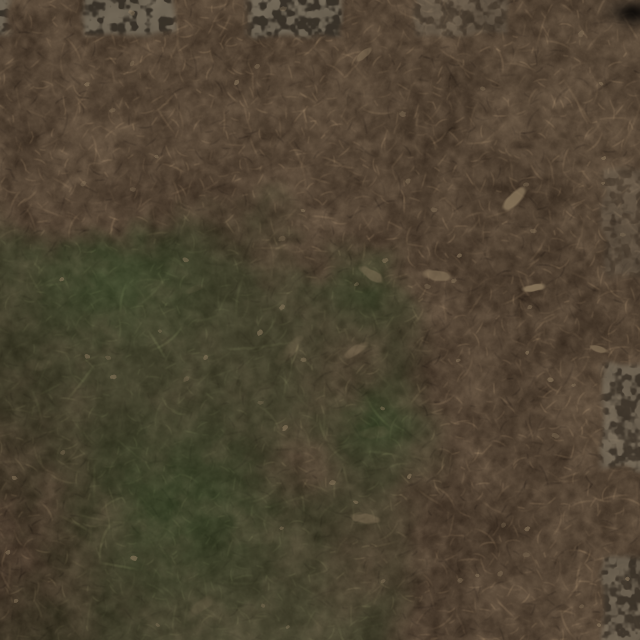
A three.js fragment shader for this texture:

```glsl
// Worn lawn: a mossy grass patch in dry straw-covered soil, edged by pitted stones.
varying vec2 vUv;

const vec3 SOIL_DARK = vec3(0.235, 0.185, 0.138);
const vec3 SOIL_LIGHT = vec3(0.420, 0.350, 0.275);
const vec3 GRASS_DARK = vec3(0.200, 0.190, 0.125);
const vec3 GRASS_LIGHT = vec3(0.325, 0.312, 0.225);
const vec3 LUSH_TINT = vec3(-0.030, 0.012, -0.012);
const vec3 STRAW = vec3(0.165, 0.140, 0.105);
const vec3 BLADE = vec3(0.095, 0.105, 0.070);
const vec3 CHIP = vec3(0.560, 0.485, 0.375);
const vec3 STONE_PIT = vec3(0.215, 0.190, 0.155);
const vec3 STONE_FACE = vec3(0.500, 0.460, 0.390);
const vec2 GRASS_EDGE = vec2(0.67, 0.62);  // right and upper limits
const float STONE_PITCH_X = 0.26;
const float STONE_PITCH_Y = 0.30;
const float PI = 3.14159;

vec3 hash3(vec2 p) {
  vec3 q = fract(p.xyx * vec3(0.1031, 0.1030, 0.0973));
  q += dot(q, q.yxz + 33.33);
  return fract((q.xxy + q.yzz) * q.zyx);
}

float noise(vec2 p) {
  vec2 i = floor(p), f = fract(p);
  f = f * f * (3.0 - 2.0 * f);
  float low = mix(hash3(i).x, hash3(i + vec2(1.0, 0.0)).x, f.x);
  float high = mix(hash3(i + vec2(0.0, 1.0)).x, hash3(i + 1.0).x, f.x);
  return mix(low, high, f.y);
}

float fbm(vec2 p) {
  float sum = 0.0, gain = 0.5;
  for (int i = 0; i < 4; i++) {
    sum += gain * noise(p);
    p = mat2(1.6, 1.2, -1.2, 1.6) * p + 7.3;
    gain *= 0.5;
  }
  return sum / 0.9375;
}

float blob(vec2 p, vec2 centre, vec2 radius) {
  vec2 d = (p - centre) / radius;
  return exp(-dot(d, d));
}

// Curved fibres, one per cell, with a random light or dark tone.
float fibres(vec2 p, float cells, float width, float seed) {
  p *= cells;
  float sum = 0.0;
  for (int y = -1; y <= 1; y++) {
    for (int x = -1; x <= 1; x++) {
      vec2 cell = floor(p) + vec2(float(x), float(y));
      vec3 h = hash3(cell + seed), k = hash3(cell + seed + 61.7);
      vec2 d = p - cell - h.xy;
      float a = h.z * PI;
      d = mat2(cos(a), -sin(a), sin(a), cos(a)) * d;
      d.y += (k.x - 0.5) * 0.8 * d.x * d.x;
      float halfLength = mix(0.35, 0.95, k.y);
      float cover = 1.0 - smoothstep(0.0, width, abs(d.y));
      cover *= 1.0 - smoothstep(0.4 * halfLength, halfLength, abs(d.x));
      sum += cover * mix(-0.6, 1.0, k.z);
    }
  }
  return sum;
}

// Sparse oval flakes lying mostly level; size is in cells.
float flakes(vec2 p, float cells, vec2 size, float chance, float seed) {
  p *= cells;
  vec2 cell = floor(p);
  vec3 h = hash3(cell + seed), k = hash3(cell + seed + 23.1);
  vec2 d = p - cell - mix(vec2(0.3), vec2(0.7), h.xy);
  float a = (k.x - 0.35) * 1.5;
  d = mat2(cos(a), -sin(a), sin(a), cos(a)) * d;
  d /= size * mix(0.6, 1.1, k.y);
  float ragged = 0.35 * (noise(p * 14.0) - 0.5);
  return step(h.z, chance) * (1.0 - smoothstep(0.65, 1.1, length(d) + ragged)) * mix(0.5, 1.0, k.z);
}

float slab(vec2 d, vec2 halfSize) {
  vec2 inside = 1.0 - smoothstep(halfSize - 0.007, halfSize + 0.007, abs(d));
  return inside.x * inside.y;
}

// Stones repeat along the top and right borders.
float stones(vec2 p) {
  vec2 q = p + 0.012 * (vec2(noise(p * 40.0), noise(p * 40.0 + 9.0)) - 0.5);
  float column = floor((q.x - 0.07) / STONE_PITCH_X);
  float row = floor((q.y + 0.10) / STONE_PITCH_Y);
  float x = mod(q.x - 0.07, STONE_PITCH_X) - 0.5 * STONE_PITCH_X;
  float y = mod(q.y + 0.10, STONE_PITCH_Y) - 0.5 * STONE_PITCH_Y;
  float top = slab(vec2(x, q.y - 1.0), vec2(0.072, 0.055)) * (column > 1.5 ? 0.45 : 0.95);
  float right = slab(vec2(q.x - 1.0, y), vec2(0.058, 0.083)) * (row > 1.5 ? 0.35 : 0.75);
  return max(top * step(q.x, 0.85), right * step(q.y, 0.8));
}

void main() {
  vec2 p = vUv;
  float broad = fbm(p * 6.0), clump = fbm(p * 24.0 + 3.0), grain = fbm(p * 75.0 + 11.0);

  // Grass cover with bare patches worn through it
  vec2 edge = GRASS_EDGE - p + 0.26 * (vec2(broad, fbm(p * 7.0 + 40.0)) - 0.5);
  float grass = smoothstep(-0.06, 0.08, edge.x) * smoothstep(-0.04, 0.06, edge.y);
  float bare = blob(p, vec2(0.0, 0.16), vec2(0.14, 0.20)) + 0.7 * blob(p, vec2(0.55, 0.42), vec2(0.07));
  bare += 0.8 * blob(p, vec2(0.47, 0.27), vec2(0.06)) + 0.6 * blob(p, vec2(0.57, 0.13), vec2(0.08));
  grass *= 1.0 - clamp(bare + 0.7 * (clump - 0.5), 0.0, 1.0);
  float lush = blob(p, vec2(0.18, 0.56), vec2(0.14, 0.09)) + blob(p, vec2(0.28, 0.21), vec2(0.14, 0.12));
  lush += blob(p, vec2(0.59, 0.58), vec2(0.07)) + blob(p, vec2(0.59, 0.35), vec2(0.07, 0.06));

  // Ground tone and fibres
  float tone = 0.5 + 0.5 * (broad - 0.5) + 0.65 * (clump - 0.5) + 0.85 * (grain - 0.5);
  tone -= 0.35 * blob(p, vec2(0.0, 0.12), vec2(0.16, 0.22));
  vec3 soil = mix(SOIL_DARK, SOIL_LIGHT, tone);
  vec3 turf = mix(GRASS_DARK, GRASS_LIGHT, tone) + LUSH_TINT * lush;
  float litter = 0.45 * fibres(p, 62.0, 0.17, 5.0) + 0.40 * fibres(p, 32.0, 0.10, 19.0);
  float blades = max(fibres(p, 15.0, 0.055, 37.0), 0.0) * smoothstep(0.4, 0.65, broad);
  soil += STRAW * (litter + 0.3 * blades);
  turf += BLADE * (0.75 * litter + 0.6 * blades);
  vec3 colour = mix(soil, turf, grass);

  // Pitted stones and the shaded corner
  float pits = smoothstep(0.32, 0.62, 0.7 * noise(p * 95.0) + 0.3 * noise(p * 190.0));
  vec3 stone = mix(STONE_PIT, STONE_FACE, pits * mix(0.6, 1.0, clump));
  colour = mix(colour, stone, stones(p));
  colour *= 1.0 - 0.8 * blob(p, vec2(0.99, 0.98), vec2(0.035, 0.018));

  // Dry leaf chips and pale crumbs
  float chips = flakes(p, 8.0, vec2(0.22, 0.075), 0.16, 71.0) * (1.0 - 0.8 * grass);
  float crumbs = flakes(p, 26.0, vec2(0.15, 0.11), 0.09, 97.0);
  colour = mix(colour, CHIP, 0.85 * max(chips, crumbs * 0.7));

  gl_FragColor = vec4(colour, 1.0);
}
```
